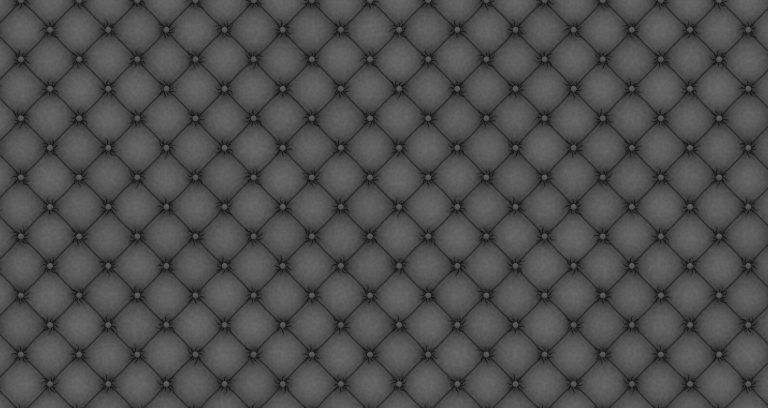
A WebGL 1 fragment shader for this texture:

```glsl
precision highp float;
// Dark grey tufted leather: a diagonal lattice of buttons joined by thin seams.
// Each diamond is a padded bulge, with pleats radiating from the buttons;
// cellular noise gives the leather grain and hashes vary each repeat.

uniform vec2 u_resolution;

#define REPEATS vec2(13.2, 6.91)     // button periods across and down
#define OFFSET vec2(0.86, 0.405)     // first button, in periods
#define PEAK_GREY 0.388              // top of the padding
#define BULGE_FALLOFF 0.88           // darkening away from the top
#define SEAM_HALF_WIDTH 0.010
#define SEAM_BEND 0.022
#define BUTTON_RADIUS 0.050
#define BUTTON_GREY 0.345
#define PLEAT_DEPTH 0.125
#define GRAIN_SCALE 15.0
#define GRAIN_DEPTH 0.035
#define CELL_VARIATION 0.020

const float PI = 3.14159265;

float hash(vec2 p) {
  return fract(sin(dot(p, vec2(127.1, 311.7))) * 4375.85);
}

// Distance to the nearest scattered feature point.
float cellular(vec2 p) {
  vec2 cell = floor(p);
  float nearest = 2.0;
  for (int j = -1; j <= 1; j++) {
    for (int i = -1; i <= 1; i++) {
      vec2 c = cell + vec2(float(i), float(j));
      vec2 point = c + vec2(hash(c), hash(c + 37.2));
      nearest = min(nearest, distance(p, point));
    }
  }
  return nearest;
}

// Turns lattice coordinates back into period units.
vec2 fromLattice(vec2 d) {
  return 0.5 * vec2(d.x + d.y, d.x - d.y);
}

// Dark creases fanning out around a button, different for each seed.
float pleats(vec2 offset, float seed) {
  float radius = length(offset);
  float angle = atan(offset.y, offset.x) + 0.25 * sin(radius * 25.0 + seed * 9.0);
  float waves = 0.55 * sin(angle * 9.0 + seed * 6.3)
              + 0.45 * sin(angle * 14.0 + seed * 23.0);
  float reach = 0.19 + 0.05 * sin(angle * 3.0 + seed * 17.0);
  float fade = smoothstep(0.045, 0.075, radius)
             * (1.0 - smoothstep(0.07, reach, radius));
  return fade * smoothstep(-0.25, 0.85, waves);
}

void main() {
  vec2 q = gl_FragCoord.xy / u_resolution * REPEATS - OFFSET;
  float pixel = REPEATS.x / u_resolution.x;

  // Lattice with a button on every integer point and seams between them
  vec2 lattice = vec2(q.x + q.y, q.x - q.y);
  vec2 button = floor(lattice + 0.5);
  vec2 toButton = fromLattice(lattice - button);
  float buttonDist = length(toButton);
  float seed = hash(button);

  // Padded diamond
  vec2 bent = lattice + SEAM_BEND * sin(PI * lattice.yx);
  vec2 diamond = floor(bent);
  vec2 fromCentre = fromLattice(bent - diamond - 0.5);
  float grey = PEAK_GREY - BULGE_FALLOFF * dot(fromCentre, fromCentre);
  grey += CELL_VARIATION * (hash(diamond + 5.3) - 0.5);

  // Leather grain and soft, broad wrinkles
  grey += GRAIN_DEPTH * (cellular(q * GRAIN_SCALE) - 0.48);
  grey += 0.006 * sin(q.x * 17.0 + 2.0 * sin(q.y * 11.0))
                * sin(q.y * 19.0 + 2.0 * sin(q.x * 13.0));

  // Seam line, its shadow and the lit lip beside it
  vec2 seamOffset = abs(bent - floor(bent + 0.5)) * 0.7071;
  float seamDist = min(seamOffset.x, seamOffset.y);
  float seam = 1.0 - smoothstep(SEAM_HALF_WIDTH - 0.5 * pixel,
                                SEAM_HALF_WIDTH + 0.5 * pixel, seamDist);
  grey -= 0.035 * exp(-seamDist * 32.0);
  grey += 0.018 * exp(-pow((seamDist - 0.035) / 0.016, 2.0));
  grey = mix(grey, 0.155, 0.75 * seam);

  // Pleats and the hollow around each button
  grey -= PLEAT_DEPTH * pleats(toButton, seed);
  grey -= 0.055 * exp(-pow(buttonDist / 0.12, 2.0));
  grey = max(grey, 0.11);

  // Domed button, lit from above
  float dome = BUTTON_GREY + 0.9 * toButton.y - 22.0 * buttonDist * buttonDist;
  float cover = 1.0 - smoothstep(BUTTON_RADIUS - 0.5 * pixel,
                                 BUTTON_RADIUS + 0.5 * pixel, buttonDist);
  grey = mix(grey, dome + 0.02 * (seed - 0.5), cover);

  gl_FragColor = vec4(vec3(grey), 1.0);
}
```
